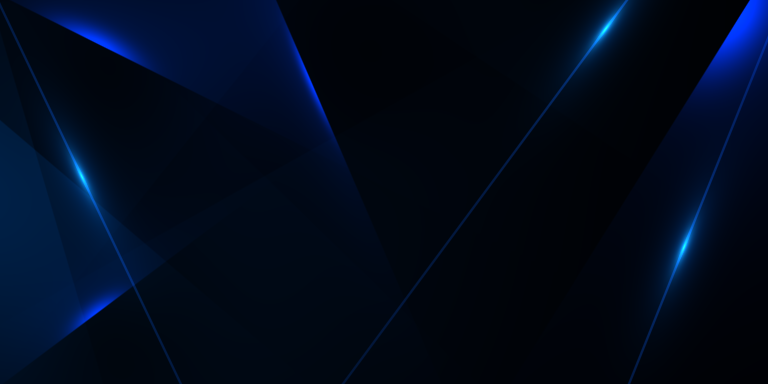
Write a WebGL 2 fragment shader that draws this background.

```glsl
#version 300 es
precision highp float;
// Dark blue abstract background of overlapping translucent facets.
// Half-planes fade away from their edges, some edges carry a one-sided
// blue glow, and thin diagonal rays each hold a cyan glint.

uniform vec2 u_resolution;
out vec4 fragColor;

const vec3 NAVY = vec3(0.0, 0.10, 0.21);
const vec3 ROYAL = vec3(0.0, 0.10, 0.40);
const vec3 ELECTRIC = vec3(0.0, 0.19, 1.0);
const vec3 AZURE = vec3(0.0, 0.25, 0.56);
const vec3 CYAN = vec3(0.10, 0.72, 1.0);

// Coordinates along and across the line a-b, measured from origin.
// The second component is positive to the left of the direction a to b.
vec2 lineSpace(vec2 p, vec2 a, vec2 b, vec2 origin) {
    vec2 dir = normalize(b - a);
    vec2 q = p - origin;
    return vec2(dot(q, dir), dot(q, vec2(-dir.y, dir.x)));
}

// Soft elliptical falloff with a pointed centre.
float falloff(vec2 q, vec2 size) {
    return exp(-length(q / size));
}

// Half-plane left of a-b, fading with distance from a focus.
float facet(vec2 p, vec2 a, vec2 b, vec2 focus, float reach, float px) {
    float side = lineSpace(p, a, b, a).y;
    vec2 q = (p - focus) / reach;
    return smoothstep(-px, px, side) * exp(-dot(q, q));
}

// Lit edge: a bright core and a broad sheen on its left side only.
vec3 glowingEdge(vec2 p, vec2 a, vec2 b, float at, vec2 size, float sheen, float px) {
    vec2 q = lineSpace(p, a, b, mix(a, b, at));
    float mask = smoothstep(-px, px, q.y);
    vec2 core = q / size;
    vec3 light = ELECTRIC * exp(-dot(core, core) - 0.7 * abs(core.y));
    light += ROYAL * sheen * falloff(q, size * vec2(1.9, 2.8));
    return light * mask;
}

// Thin ray with a halo and a hot glint at a fraction of its length.
vec3 glintRay(vec2 p, vec2 a, vec2 b, float at, float strength, float px) {
    vec2 q = lineSpace(p, a, b, mix(a, b, at));
    float width = 0.0024;
    float line = 1.0 - smoothstep(width - px * 0.5, width + px, abs(q.y));
    vec3 light = vec3(0.015, 0.13, 0.34) * line * (0.35 + 0.65 * exp(-abs(q.x) * 1.6));
    light += AZURE * 0.85 * falloff(q, vec2(0.105, 0.031));
    light += CYAN * 1.1 * falloff(q, vec2(0.034, 0.0065));
    return light * strength;
}

// Gentle base light that sinks to black at the lower right.
vec3 baseTone(vec2 p) {
    float fade = smoothstep(2.1, 0.2, p.x - 0.25 * p.y);
    return mix(vec3(0.0, 0.002, 0.008), vec3(0.0, 0.021, 0.055), fade);
}

// Large translucent planes.
vec3 facets(vec2 p, float px) {
    vec3 light = vec3(0.0);
    // Left wedge and the narrow strip beside the canvas edge
    light += NAVY * 0.68 * facet(p, vec2(0.807, 0.0), vec2(0.0, 0.6875), vec2(-0.1, 0.5), 0.48, px);
    light += NAVY * 0.36 * facet(p, vec2(0.22, 0.167), vec2(0.0, 0.92), vec2(0.0, 0.55), 0.5, px);
    // Upper panel, left of the steep lit edge
    light += ROYAL * 0.24 * facet(p, vec2(0.997, 0.354), vec2(0.719, 1.0), vec2(0.66, 1.0), 0.34, px);
    // Faint crossing planes in the middle
    light += NAVY * 0.10 * facet(p, vec2(0.31, 0.41), vec2(0.78, 1.0), vec2(0.35, 0.75), 0.45, px);
    light += NAVY * 0.11 * facet(p, vec2(1.49, 0.99), vec2(0.667, 0.529), vec2(0.75, 0.4), 0.6, px);
    light += NAVY * 0.07 * facet(p, vec2(1.05, 0.19), vec2(0.70, 0.53), vec2(0.55, 0.3), 0.5, px);
    light += NAVY * 0.06 * facet(p, vec2(1.02, 1.0), vec2(1.62, 0.60), vec2(1.35, 0.9), 0.4, px);
    return light;
}

void main() {
    vec2 p = gl_FragCoord.xy / u_resolution * vec2(2.0, 1.0);
    float px = 1.0 / u_resolution.y;

    vec3 color = baseTone(p) + facets(p, px);

    // Shadow under the upper left edge
    color *= 1.0 - 0.55 * facet(p, vec2(0.547, 0.74), vec2(0.026, 1.0), vec2(0.3, 0.82), 0.25, px);
    // Shadow below the lower left edge
    color *= 1.0 - 0.5 * facet(p, vec2(0.42, 0.31), vec2(0.02, 0.01), vec2(0.3, 0.12), 0.25, px);
    // Shadow right of the steep edge
    color *= 1.0 - 0.5 * facet(p, vec2(0.719, 1.0), vec2(0.997, 0.354), vec2(0.9, 0.85), 0.25, px);

    // One-sided blue edges
    color += 0.85 * glowingEdge(p, vec2(0.026, 1.0), vec2(0.547, 0.74), 0.44, vec2(0.11, 0.042), 0.75, px);
    color += 0.80 * glowingEdge(p, vec2(0.997, 0.354), vec2(0.719, 1.0), 0.67, vec2(0.12, 0.016), 0.75, px);
    color += 0.95 * glowingEdge(p, vec2(1.953, 1.0), vec2(1.61, 0.45), 0.08, vec2(0.16, 0.095), 0.8, px);
    color += 0.75 * glowingEdge(p, vec2(0.02, 0.01), vec2(0.42, 0.31), 0.58, vec2(0.07, 0.032), 0.65, px);

    // Rays with glints
    color += glintRay(p, vec2(0.0, 0.987), vec2(0.471, 0.0), 0.453, 0.9, px);
    color += glintRay(p, vec2(1.633, 1.0), vec2(0.893, 0.0), 0.076, 1.0, px);
    color += glintRay(p, vec2(2.0, 0.90), vec2(1.638, 0.0), 0.604, 0.95, px);

    fragColor = vec4(min(color, 1.0), 1.0);
}
```
